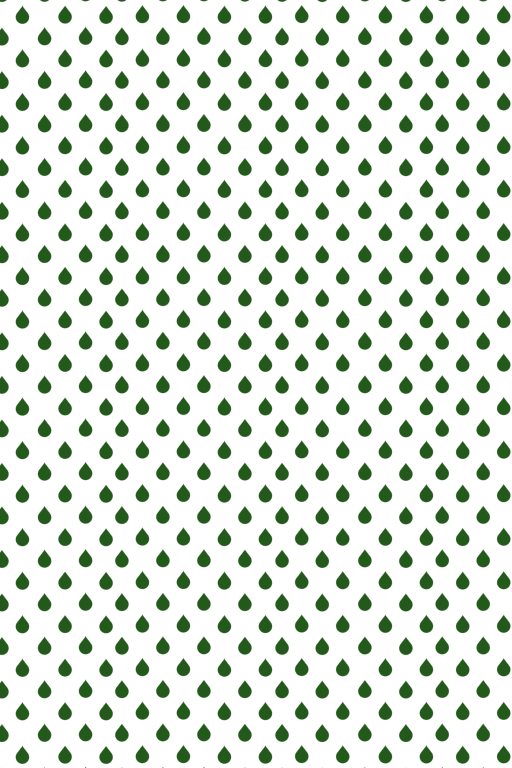
Reproduce this pattern procedurally as a Shadertoy shader.

```glsl
// Staggered rows of small green teardrops on white.
// Columns come in tiles of eight with a narrower gap at each seam; odd and even
// columns sit half a row apart, and each drop is a circle with a tangent cone.

// Hash without sine, returns 0..1
float hash11(float n) {
    n = fract(n * 0.1031);
    n *= n + 33.33;
    return fract(n * (n + n));
}

// Signed distance to a drop: circle at the origin, pointed tip above it
float dropDistance(vec2 q, float radius, float tipHeight) {
    q.x = abs(q.x);
    float slope = radius / tipHeight;
    vec2 normal = vec2(sqrt(1.0 - slope * slope), slope);
    float alongSide = dot(q, vec2(-normal.y, normal.x));
    return (alongSide > 0.0 ? dot(q, normal) : length(q)) - radius;
}

void mainImage(out vec4 fragColor, in vec2 fragCoord) {
    // Canvas width is 1, height is 1.5, y runs down from the top
    vec2 uv = fragCoord / iResolution.xy;
    vec2 p = vec2(uv.x, 1.5 * (1.0 - uv.y));

    // Tile and column; the seam lies midway in the narrower gap
    float tileWidth = 0.3128;
    float columnStep = 0.04004;
    float tile = floor((p.x - 0.2215) / tileWidth);
    float x = p.x - 0.2381 - tile * tileWidth;
    float column = clamp(round(x / columnStep), 0.0, 7.0);
    x -= column * columnStep;

    // Every second tile is spread slightly around its middle
    if (column > 0.0) x -= mod(tile, 2.0) * (column < 4.0 ? -0.0016 : 0.0016);

    // Rows: even columns drop by half a step, each column wavers a little
    float rowStep = 0.08502;
    float stagger = 0.5 * rowStep * (1.0 - mod(column, 2.0));
    float waver = 0.0016 * (hash11(tile * 8.0 + column + 40.0) - 0.5);
    float y = p.y - 0.0327 - stagger - waver;
    y -= rowStep * round(y / rowStep);

    // Smooth edge about one pixel wide
    float d = dropDistance(vec2(x, -y), 0.0131, 0.0215);
    float pixel = 1.0 / iResolution.x;
    float ink = 1.0 - smoothstep(-0.75 * pixel, 0.75 * pixel, d);

    vec3 leafGreen = vec3(0.14, 0.35, 0.11);
    fragColor = vec4(mix(vec3(1.0), leafGreen, ink), 1.0);
}
```
